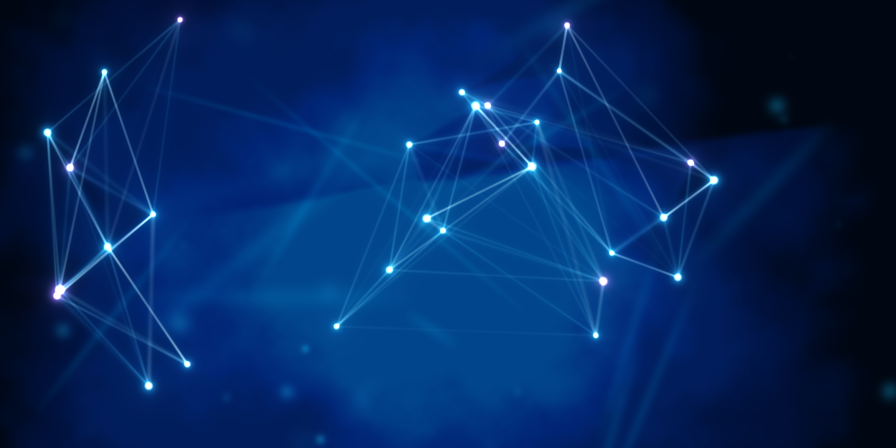
Write a WebGL 1 fragment shader that draws this background.

```glsl
precision highp float;
// Glowing network of nodes and thin links over a deep blue, out-of-focus haze.
uniform vec2 u_resolution;

float hash(vec2 p) {
  vec3 q = fract(p.xyx * 0.1031);
  q += dot(q, q.yzx + 33.33);
  return fract((q.x + q.y) * q.z);
}

vec2 hash2(vec2 p) {
  return vec2(hash(p), hash(p + 47.3));
}

float noise(vec2 p) {
  vec2 i = floor(p), f = fract(p);
  f = f * f * (3.0 - 2.0 * f);
  return mix(mix(hash(i), hash(i + vec2(1, 0)), f.x),
             mix(hash(i + vec2(0, 1)), hash(i + vec2(1, 1)), f.x), f.y);
}

float fbm(vec2 p) {
  return 0.55 * noise(p) + 0.3 * noise(p * 2.1 + 7.0) + 0.15 * noise(p * 4.3 + 19.0);
}

// Nodes are stratified in height inside each cluster
vec2 nodeAt(float cluster, float k) {
  vec2 r = hash2(vec2(k * 3.7 + 5.0, cluster * 11.3 + 2.0));
  vec2 centre = cluster < 0.5 ? vec2(0.27, 0.52) : vec2(0.75 + 0.29 * cluster, 0.36 + 0.15 * cluster);
  vec2 spread = cluster < 0.5 ? vec2(0.23, 0.44) : vec2(0.31, 0.3);
  return centre + spread * vec2(2.0 * r.x - 1.0, (k + r.y) / 5.0 - 1.0);
}

// x: distance to the segment, y: position along it
vec2 segment(vec2 p, vec2 a, vec2 b) {
  vec2 d = b - a;
  float t = clamp(dot(p - a, d) / dot(d, d), 0.0, 1.0);
  return vec2(length(p - a - d * t), t);
}

float side(vec2 p, vec2 a, vec2 b) {
  vec2 d = normalize(b - a);
  return d.x * (p.y - a.y) - d.y * (p.x - a.x);
}

float facet(vec2 p, vec2 a, vec2 b, vec2 c) {
  float turn = sign(side(c, a, b));
  float inside = min(side(p, a, b) * turn, min(side(p, b, c) * turn, side(p, c, a) * turn));
  return smoothstep(-0.006, 0.016, inside);
}

vec3 blueRamp(float t) {
  vec3 c = mix(vec3(0.0, 0.025, 0.07), vec3(0.0, 0.065, 0.23), smoothstep(0.0, 0.23, t));
  c = mix(c, vec3(0.005, 0.115, 0.36), smoothstep(0.2, 0.38, t));
  c = mix(c, vec3(0.005, 0.15, 0.47), smoothstep(0.42, 0.56, t));
  return mix(c, vec3(0.005, 0.27, 0.55), smoothstep(0.52, 0.7, t));
}

void main() {
  vec2 p = gl_FragCoord.xy / u_resolution.y;
  p.x += 1.0 - 0.5 * u_resolution.x / u_resolution.y;
  float pixel = 1.0 / u_resolution.y;

  // Broad central light with cloudy haze and a wedge widening to the right
  float light = 1.0 - length((p - vec2(0.93, 0.42)) / vec2(1.02, 0.86)) / 1.06;
  light += 0.34 * (fbm(p * 3.2 + 4.0) - 0.5) + 0.1 * (fbm(p * 13.0) - 0.5);
  float above = p.y - 0.52 - 0.15 * (p.x - 0.5);
  float depth = 0.05 + 0.17 * max(p.x - 0.4, 0.0);
  light -= 0.17 * smoothstep(-0.01, 0.02, above) * smoothstep(depth, 0.0, above)
         * smoothstep(0.3, 0.8, p.x);
  light -= 0.1 * smoothstep(1.1, 1.6, p.x) * smoothstep(0.25, 0.5, p.y);

  vec3 glow = vec3(0.0);

  // Blurred bokeh spots and long rays that fade at both ends
  for (int i = 0; i < 26; i++) {
    float id = float(i);
    vec2 r = hash2(vec2(id, 71.0)), s = hash2(vec2(id, 113.0));
    float d = length(p - r * vec2(2.0, 1.0));
    float radius = mix(0.008, 0.03, s.x);
    glow += vec3(0.03, 0.28, 0.38) * s.y * s.y * exp(-pow(d / radius, 2.0));
    if (i < 14) {
      vec2 a = vec2(0.2 + 1.5 * s.x, s.y);
      vec2 b = a + (r - 0.5) * vec2(1.5, 1.2);
      float width = mix(0.006, 0.025, r.x);
      vec2 seg = segment(p, a, b);
      glow += vec3(0.0, 0.1, 0.14) * exp(-pow(seg.x / width, 2.0)) * 3.0 * seg.y * (1.0 - seg.y);
    }
  }

  // Clusters: translucent facets, links and nodes
  for (int c = 0; c < 3; c++) {
    float cluster = float(c);
    for (int i = 0; i < 10; i++) {
      float k = float(i);
      vec2 a = nodeAt(cluster, k);
      float kind = hash(vec2(k + 23.0, cluster + 61.0));
      vec3 tint = kind > 0.6 ? vec3(0.65, 0.25, 0.75) : vec3(0.15, 0.6, 0.95);
      if (i < 8) {
        light += 0.22 * (kind - 0.52)
               * facet(p, a, nodeAt(cluster, k + 1.0), nodeAt(cluster, k + 2.0));
      }
      for (int j = 1; j < 10; j++) {
        if (j <= i) continue;
        vec2 b = nodeAt(cluster, float(j));
        float pick = hash(vec2(k * 9.0 + float(j), cluster + 31.0));
        float reach = smoothstep(0.7, 0.2, length(b - a)) * step(0.2, pick);
        vec2 seg = segment(p, a, b);
        float width = 0.0024 + 0.006 * pow(fract(pick * 17.0), 5.0);
        float line = smoothstep(width + pixel, 0.0, seg.x) * 0.0024 / width;
        float ends = 0.5 + 0.5 * pow(abs(2.0 * seg.y - 1.0), 2.0);
        float power = 0.32 + 0.8 * pow(pick, 5.0);
        glow += mix(vec3(0.2, 0.55, 0.8), vec3(0.75, 0.85, 0.95), pick * pick)
              * line * ends * power * reach;
        glow += vec3(0.0, 0.06, 0.09) * reach * exp(-seg.x * 110.0) * ends;
      }
      float d = length(p - a);
      float radius = mix(0.005, 0.012, hash(vec2(k, cluster + 9.0)));
      glow += tint * (0.55 * exp(-pow(d / (radius * 1.5), 2.0)) + 0.12 * exp(-d * 42.0));
      glow += vec3(0.9) * smoothstep(radius + pixel, radius * 0.4, d);
    }
  }

  vec3 color = blueRamp(clamp(light, 0.0, 1.0));
  color += (1.0 - color) * min(glow, 1.0);
  gl_FragColor = vec4(color, 1.0);
}
```
